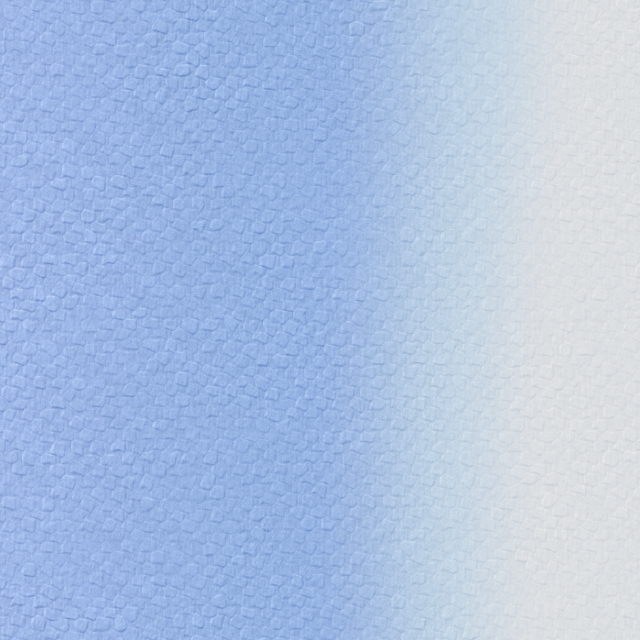
Write a Shadertoy shader that draws this texture.

```glsl
// Woven canvas washed with paint fading from blue through pale sky to off-white.

float hash(vec2 p) {
    return fract(sin(dot(p, vec2(127.1, 311.7))) * 43758.5453);
}

float noise(vec2 p) {
    vec2 i = floor(p), f = fract(p);
    f = f * f * (3.0 - 2.0 * f);
    return mix(mix(hash(i), hash(i + vec2(1, 0)), f.x),
               mix(hash(i + vec2(0, 1)), hash(i + vec2(1, 1)), f.x), f.y);
}

float fbm(vec2 p) {
    float sum = 0.0, amp = 0.5;
    for (int i = 0; i < 4; i++) {
        sum += amp * noise(p);
        p = p * 2.03 + 17.3;
        amp *= 0.5;
    }
    return sum;
}

// Plain weave: staggered horizontal floats over soft vertical threads.
float weaveHeight(vec2 p) {
    vec2 wobble = vec2(noise(p * 75.0), noise(p * 75.0 + 40.0)) - 0.5;
    vec2 sway = vec2(noise(p * 9.0 + 5.0), noise(p * 9.0 + 80.0)) - 0.5;
    vec2 q = p * vec2(32.0, 58.0) + wobble * vec2(0.2, 0.45) + sway * vec2(0.3, 0.6);
    float warp = 0.26 * abs(cos(6.28318 * q.x));
    float threads = warp;
    for (int k = -1; k <= 1; k++) {
        float row = floor(q.y) + float(k);
        float x = q.x + 0.5 * mod(row, 2.0);
        vec2 id = vec2(floor(x), row);
        vec2 d = vec2(fract(x) - 0.5, q.y - row - 0.5);
        d.y += (hash(id + 3.0) - 0.5) * 0.22 + 0.12 * sin(6.28318 * d.x);
        vec2 e = d / vec2(0.40 + 0.09 * hash(id + 7.0), 0.74);
        float body = 1.0 - smoothstep(0.50, 1.0, sqrt(length(e * e)));
        // Rounded above, steep along the lower edge.
        float slope = 0.78 - 0.34 * d.y;
        threads = max(threads, body * slope * (0.65 + 0.5 * hash(id)));
    }
    float lumps = noise(p * 120.0) * 0.30 + noise(p * vec2(340.0, 230.0)) * 0.22;
    return threads + lumps;
}

// Smooth paint colour, with both fades leaning right towards the top.
vec3 paint(vec2 p) {
    float lean = smoothstep(0.25, 1.0, p.y);
    float x = p.x + 0.015 * (fbm(p * vec2(9.0, 5.0)) - 0.47);
    vec3 blue = mix(vec3(0.614, 0.716, 0.902), vec3(0.582, 0.697, 0.884),
                    smoothstep(0.0, 0.42, x));
    blue += 0.02 * (fbm(p * 4.0 + 3.0) - 0.47);
    float toPale = smoothstep(0.48 + 0.02 * lean, 0.72 + 0.05 * lean, x);
    float toWhite = smoothstep(0.67 + 0.06 * lean, 0.85 + 0.06 * lean, x);
    vec3 color = mix(blue, vec3(0.752, 0.826, 0.892), toPale);
    return mix(color, vec3(0.858, 0.870, 0.884), toWhite);
}

void mainImage(out vec4 fragColor, in vec2 fragCoord) {
    vec2 p = fragCoord / iResolution.xy;
    vec3 color = paint(p);

    // Relief lit from above left, deepest in the blue.
    vec2 toLight = vec2(-0.0014, 0.0022);
    float relief = weaveHeight(p - toLight * 0.5) - weaveHeight(p + toLight * 0.5);
    relief = clamp(relief, -0.7, 0.5);
    float depth = mix(0.19, 0.07, smoothstep(0.42, 0.85, p.x));
    depth *= 0.75 + 0.5 * noise(p * 7.0 + 21.0);
    color += relief * depth * vec3(1.15, 1.0, 0.72);

    // Raised threads catch a little more light.
    color += (weaveHeight(p) - 0.70) * 0.10 * depth;

    // Broad diagonal ripples across the left side.
    float ripple = sin(75.0 * (p.x * 0.7 + p.y) + 5.0 * noise(p * 6.0));
    color += 0.005 * ripple * (1.0 - smoothstep(0.15, 0.5, p.x));

    // Dry brush streaks and fine grain.
    float streak = noise(p * vec2(330.0, 75.0)) - 0.5;
    float grain = hash(floor(p * 512.0)) - 0.5;
    color += (0.028 * streak + 0.032 * grain) * mix(1.0, 0.5, smoothstep(0.5, 0.85, p.x));

    fragColor = vec4(clamp(color, 0.0, 1.0), 1.0);
}
```
